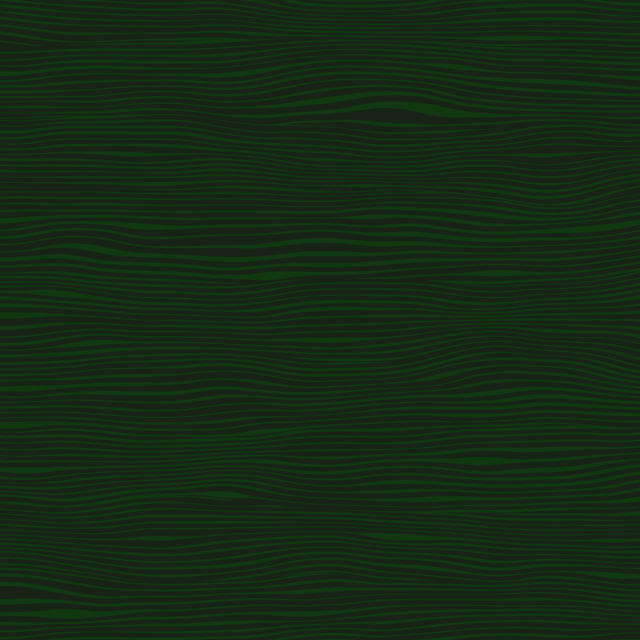
A Shadertoy shader for this texture:

```glsl
const vec3 DARK_WOOD = vec3(0.093, 0.135, 0.092);
const vec3 GREEN_GRAIN = vec3(0.062, 0.222, 0.064);
const float LINE_COUNT = 100.0;
const float BAND_LINES = 12.0;
const float LENS_ROW_LINES = 6.0;
const float LENS_COLUMNS = 3.0;
const int SAMPLES = 6;

float hash(vec2 p) {
    vec3 q = fract(vec3(p.xyx) * 0.1031);
    q += dot(q, q.yzx + 33.33);
    return fract((q.x + q.y) * q.z);
}

float noise(vec2 p) {
    vec2 cell = floor(p);
    vec2 f = fract(p);
    f = f * f * f * (f * (f * 6.0 - 15.0) + 10.0);
    float low = mix(hash(cell), hash(cell + vec2(1.0, 0.0)), f.x);
    float high = mix(hash(cell + vec2(0.0, 1.0)), hash(cell + vec2(1.0)), f.x);
    return mix(low, high, f.y);
}

// Height in line units, bent by slow waves and cut into independent bands
float grainPhase(vec2 uv) {
    float broad = 4.2 * noise(uv * vec2(3.6, 9.0) + 20.0);
    float fine = 1.3 * noise(uv * vec2(8.0, 19.0) + 70.0);
    float phase = uv.y * LINE_COUNT + broad + fine;
    float band = floor(phase / BAND_LINES);
    return phase + 3.0 * noise(vec2(uv.x * 3.0 + band * 5.3, band + 40.0));
}

// Swells one line into a pointed lens and pushes its neighbours aside
float openLens(float x, float phase) {
    float row = floor(phase / LENS_ROW_LINES);
    float column = x * LENS_COLUMNS + hash(vec2(row, 11.0));
    vec2 cell = vec2(floor(column), row);
    float along = fract(column) - mix(0.38, 0.62, hash(cell + 31.0));
    float halfLength = mix(0.13, 0.22, hash(cell + 57.0));
    float strength = mix(0.35, 0.84, hash(cell + 83.0));
    float middle = row * LENS_ROW_LINES + 2.5 + step(0.5, hash(cell + 97.0));
    float across = phase - middle;
    float swell = strength * exp(-along * along / (halfLength * halfLength));
    return phase - across * swell * exp(-across * across / 1.5);
}

// 1 inside a green line, 0 between lines
float grainMask(vec2 uv) {
    float phase = openLens(uv.x, grainPhase(uv));
    float line = floor(phase);
    float halfWidth = mix(0.09, 0.28, noise(vec2(uv.x * 6.0, line * 1.7 + 9.0)));
    return step(abs(fract(phase) - 0.5), halfWidth);
}

// Average over a short vertical span to soften the edges
float softGrain(vec2 uv, float span) {
    float total = 0.0;
    for (int i = 0; i < SAMPLES; i++) {
        float offset = (float(i) + 0.5) / float(SAMPLES) - 0.5;
        total += grainMask(uv + vec2(offset * 0.3, offset) * span);
    }
    return total / float(SAMPLES);
}

void mainImage(out vec4 fragColor, in vec2 fragCoord) {
    vec2 uv = fragCoord / iResolution.y;
    float span = max(1.0 / iResolution.y, 0.002);
    fragColor = vec4(mix(DARK_WOOD, GREEN_GRAIN, softGrain(uv, span)), 1.0);
}
```
